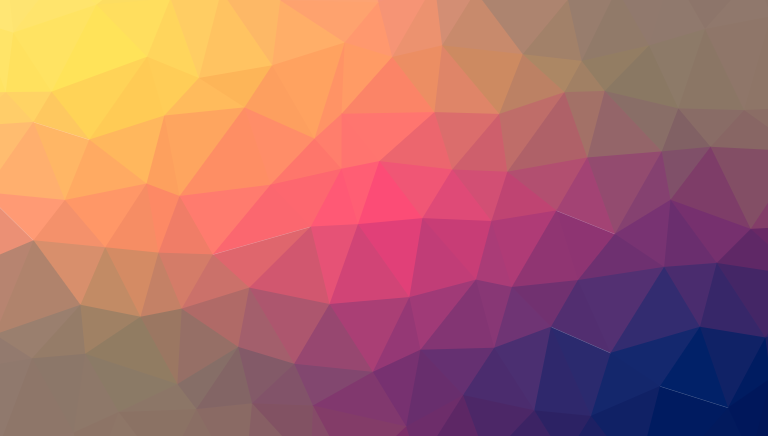
This background is drawn by a Shadertoy shader. Its source:

```glsl
const vec2 CELL = vec2(0.150, 0.136);   // mesh spacing, in canvas heights
const float TILT = 0.06;                // rise of the rows to the right
const float JITTER = 0.31;              // vertex displacement, in cells
const float FACET_TINT = 0.009;         // brightness variation per facet
const float SEAM_CHANCE = 0.025;
const float SEAM_WIDTH = 0.0025;
const float SEAM_GLOW = 0.28;
const float GOLD_STOP = 0.16;
const float PINK_STOP = 0.50;
const float NAVY_STOP = 0.86;
const vec2 TAUPE_RANGE = vec2(0.45, 0.85);
const float TAUPE_AMOUNT = 0.85;
const vec3 PALE = vec3(1.00, 0.90, 0.46);
const vec3 GOLD = vec3(1.00, 0.88, 0.31);
const vec3 PINK = vec3(1.00, 0.27, 0.48);
const vec3 NAVY = vec3(0.00, 0.14, 0.42);
const vec3 INK = vec3(0.00, 0.08, 0.34);
const vec3 TAUPE = vec3(0.57, 0.46, 0.42);

vec2 hash22(vec2 p) {
    vec3 h = fract(vec3(p.xyx) * vec3(0.1031, 0.1030, 0.0973));
    h += dot(h, h.yzx + 33.33);
    return fract((h.xx + h.yz) * h.zy);
}

float ramp(float from, float to, float t) {
    return clamp((t - from) / (to - from), 0.0, 1.0);
}

vec3 palette(float t) {
    vec3 color = mix(PALE, GOLD, ramp(0.0, GOLD_STOP, t));
    color = mix(color, PINK, ramp(GOLD_STOP, PINK_STOP, t));
    color = mix(color, NAVY, ramp(PINK_STOP, NAVY_STOP, t));
    return mix(color, INK, ramp(NAVY_STOP, 1.0, t));
}

// Average of both axis gradients, muted towards the two off-diagonal corners
vec3 background(vec2 uv) {
    vec2 t = clamp(vec2(uv.x, 1.0 - uv.y), 0.0, 1.0);
    vec3 color = 0.5 * (palette(t.x) + palette(t.y));
    float muted = smoothstep(TAUPE_RANGE.x, TAUPE_RANGE.y, abs(t.x - t.y));
    return mix(color, TAUPE, TAUPE_AMOUNT * muted);
}

// Jittered vertex of a sheared, tilted lattice
vec2 meshVertex(vec2 id) {
    vec2 p = id + JITTER * (2.0 * hash22(id + 71.0) - 1.0);
    p.x += 0.5 * id.y;
    p *= CELL;
    return vec2(p.x, p.y + TILT * p.x);
}

// Signed distance to a line, positive on its left
float edgeDistance(vec2 p, vec2 a, vec2 b) {
    vec2 along = normalize(b - a);
    return dot(p - a, vec2(-along.y, along.x));
}

// Facet colour in rgb, pixel coverage in a
vec4 facet(vec2 p, vec2 a, vec2 b, vec2 c, vec2 seed, float aspect, float pixel) {
    float seamDistance = edgeDistance(p, b, c);
    float inside = min(seamDistance, min(edgeDistance(p, a, b), edgeDistance(p, c, a)));
    float coverage = clamp(0.5 + inside / pixel, 0.0, 1.0);

    vec2 center = (a + b + c) / 3.0;
    vec2 random = hash22(seed + 19.0);
    vec3 color = background(center / vec2(aspect, 1.0));
    color += FACET_TINT * (2.0 * random.x - 1.0);

    // Occasional pale hairline along one edge
    float seam = step(random.y, SEAM_CHANCE)
               * (1.0 - smoothstep(0.0, max(SEAM_WIDTH, pixel), abs(seamDistance)));
    color = mix(color, vec3(1.0), SEAM_GLOW * seam);
    return vec4(color, coverage);
}

void mainImage(out vec4 fragColor, in vec2 fragCoord) {
    vec2 p = fragCoord / iResolution.y;
    float aspect = iResolution.x / iResolution.y;
    float pixel = 1.0 / iResolution.y;
    vec2 lattice = vec2(p.x, p.y - TILT * p.x) / CELL;
    lattice.x -= 0.5 * lattice.y;
    vec2 base = floor(lattice);

    // Blend the two facets of every nearby cell by coverage
    vec4 sum = vec4(0.0);
    for (int j = -1; j <= 1; j++) {
        for (int i = -1; i <= 1; i++) {
            vec2 id = base + vec2(i, j);
            vec2 a = meshVertex(id);
            vec2 b = meshVertex(id + vec2(1.0, 0.0));
            vec2 c = meshVertex(id + vec2(0.0, 1.0));
            vec2 d = meshVertex(id + vec2(1.0, 1.0));
            vec4 lower = facet(p, a, b, c, id, aspect, pixel);
            vec4 upper = facet(p, b, d, c, id + 37.0, aspect, pixel);
            sum += vec4(lower.rgb, 1.0) * lower.a + vec4(upper.rgb, 1.0) * upper.a;
        }
    }
    fragColor = vec4(clamp(sum.rgb / max(sum.a, 0.001), 0.0, 1.0), 1.0);
}
```
